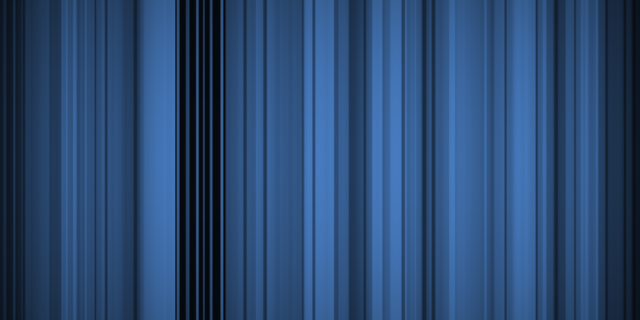
Give the GLSL for this background, as a WebGL 1 fragment shader.

```glsl
precision highp float;
// Irregular vertical blue stripes with soft panels, thin lines and a dark vignette.

uniform vec2 u_resolution;

float hash(float n) {
  return fract(sin(n * 12.9898 + 4.1) * 43758.5);
}

// 1D gradient noise, roughly -0.5 to 0.5
float gradientNoise(float x) {
  float i = floor(x);
  float f = x - i;
  float a = (hash(i) * 2.0 - 1.0) * f;
  float b = (hash(i + 1.0) * 2.0 - 1.0) * (f - 1.0);
  return mix(a, b, f * f * f * (f * (f * 6.0 - 15.0) + 10.0));
}

float panelEdge(float id, float seed) {
  return id + 0.8 * hash(id + seed);
}

// Panels of uneven width: x = index, y = position across, z = center
vec3 panel(float p, float seed) {
  float id = floor(p);
  id -= 1.0 - step(panelEdge(id, seed), p);
  float left = panelEdge(id, seed);
  float right = panelEdge(id + 1.0, seed);
  return vec3(id, (p - left) / (right - left), 0.5 * (left + right));
}

// Slow swell: bright folds, lighter right of the middle, dim toward both sides
float folds(float x) {
  float hump = smoothstep(0.38, 0.5, x) * (1.0 - smoothstep(0.83, 0.9, x));
  return 0.23 * hump + mix(0.08, 0.19, hump) * cos(6.2832 * (x - 0.495) / 0.108);
}

// Sparse lines that lift the tone toward full or press it down
float addThinLines(float tone, float x) {
  float p = x * 64.0;
  float id = floor(p);
  float center = 0.3 + 0.4 * hash(id + 31.0);
  float halfWidth = mix(0.08, 0.26, hash(id + 57.0));
  float line = 1.0 - smoothstep(0.6, 1.0, abs(p - id - center) / halfWidth);
  line *= step(0.4, hash(id + 111.0));
  float target = hash(id + 83.0) < 0.5 ? tone * 0.6 : mix(tone, 1.0, 0.6);
  return mix(tone, target, line);
}

float stripeTone(float x) {
  // Broad panels step through the folds, each with its own level and slope
  vec3 broad = panel(x * 20.0, 7.0);
  float level = fract(broad.x * 0.618 + 0.25) - 0.5;
  float slope = (hash(broad.x + 19.0) - 0.5) * (broad.y - 0.5);
  float tone = 0.59 + folds(mix(broad.z / 20.0, x, 0.5)) + 0.16 * level + 0.3 * slope;

  // Medium panels fade away from their left edge
  vec3 medium = panel(x * 46.0, 43.0);
  tone += 0.34 * (hash(medium.x + 71.0) - 0.5) * (1.3 - 0.7 * medium.y);

  // Thin lines and faint streaks
  tone = clamp(tone, 0.36, 1.0);
  tone = addThinLines(tone, x) + 0.07 * gradientNoise(x * 140.0);

  // Bright glow that stops sharply at the black band
  float bandStart = 0.274;
  tone = mix(tone, 1.0, 0.85 * smoothstep(0.2, 0.25, x) * step(x, bandStart));

  // Black band crossed by uneven thin bars
  float p = (x - bandStart) * 77.0;
  float id = floor(p);
  float center = 0.5 + 0.4 * (hash(id + 23.0) - 0.5);
  float bar = step(abs(p - id - center), mix(0.1, 0.22, hash(id + 9.0)));
  float bandTone = 0.08 + bar * mix(0.4, 0.75, hash(id + 5.0));
  float inBand = step(bandStart, x) * step(x, 0.352);
  return mix(min(tone, 1.0), bandTone, inBand);
}

void main() {
  vec2 uv = gl_FragCoord.xy / u_resolution;

  // Average across a small width to soften the edges
  float blur = max(0.0025, 1.0 / u_resolution.x);
  float tone = 0.0;
  for (int i = 0; i < 8; i++) {
    tone += stripeTone(uv.x + blur * ((float(i) + 0.5) / 8.0 - 0.5)) / 8.0;
  }

  // Vignette: strong at the sides, gentle at top and bottom
  vec2 d = uv * 2.0 - 1.0;
  float side = 1.0 - 0.65 * pow(abs(d.x), 12.0);
  float topBottom = 1.0 - 0.2 * d.y * d.y;

  gl_FragColor = vec4(vec3(0.277, 0.48, 0.745) * tone * side * topBottom, 1.0);
}
```
